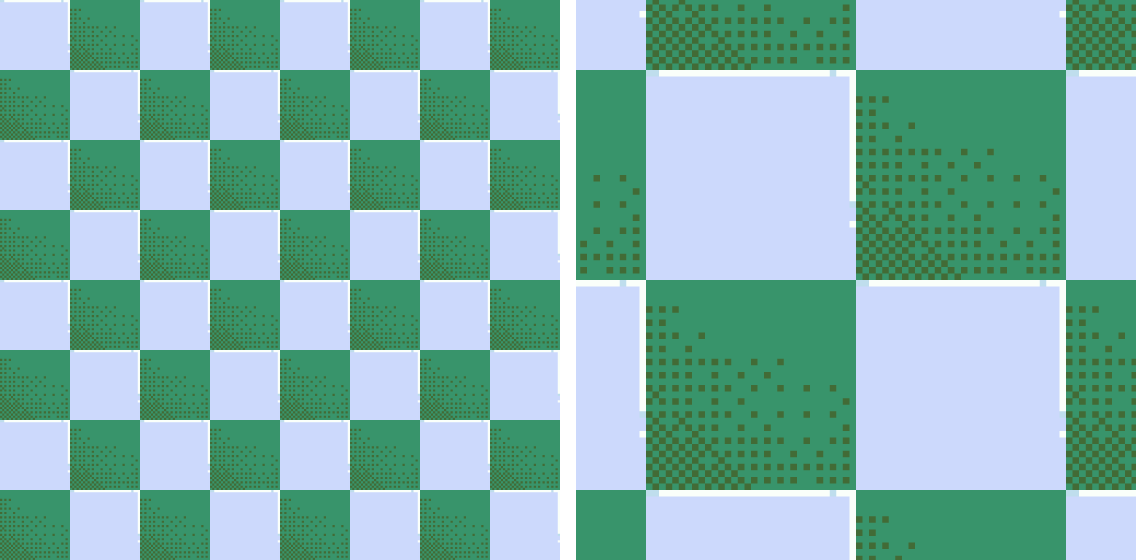
Left: the whole. Right: its middle third, enlarged.
This pattern is drawn by a WebGL 1 fragment shader. Its source:

```glsl
precision mediump float;
// An 8 by 8 checkerboard of low-resolution tiles, 32 texels on a side.
// Green tiles carry a brown shadow made by 4x4 ordered dithering of a density
// field; pale blue tiles carry a broken white highlight on the top and right.

uniform vec2 u_resolution;

const float TILES = 8.0;
const float TEXELS = 32.0;
const int SUBSAMPLES = 4;

const vec3 GREEN = vec3(0.22, 0.58, 0.42);
const vec3 BROWN = vec3(0.26, 0.42, 0.21);
const vec3 BLUE = vec3(0.80, 0.85, 0.99);
const vec3 PALE = vec3(0.75, 0.87, 0.93);
const vec3 WHITE = vec3(0.98, 1.0, 0.98);

// 1 where lo <= v <= hi
float within(float v, float lo, float hi) {
  return step(lo, v) * step(v, hi);
}

// Soft round bump with separate radii
float bump(vec2 p, vec2 center, vec2 radius) {
  vec2 d = (p - center) / radius;
  return exp(-dot(d, d));
}

// Ordered dither ranks: 0..3 for a 2x2 cell, 0..15 for a 4x4 cell
float bayer2(vec2 bits) {
  return mod(2.0 * bits.x + 3.0 * bits.y, 4.0);
}

float bayer4(vec2 texel) {
  vec2 fine = mod(texel, 2.0);
  vec2 coarse = floor(mod(texel, 4.0) / 2.0);
  return 4.0 * bayer2(fine) + bayer2(coarse);
}

// Shadow density, heaviest at the lower left; texel.y counts downward
float shadowDensity(vec2 texel) {
  float depth = texel.y - 15.0 - 0.8 * texel.x;
  float ramp = max(0.25 + depth * (depth > 0.0 ? 0.04 : 0.016), 0.0);
  float bandOffset = (texel.y - 11.0 - 0.18 * texel.x) / 3.0;
  float band = 0.1 * exp(-bandOffset * bandOffset);
  float upperLeft = 0.18 * bump(texel, vec2(1.0, 5.0), vec2(3.0));
  float lowerRight = 0.2 * bump(texel, vec2(31.0, 27.0), vec2(5.0, 6.0));
  return min(ramp + band + upperLeft + lowerRight, 0.5);
}

vec3 greenTile(vec2 texel) {
  float threshold = (bayer4(texel) + 0.5) / 16.0;
  return mix(GREEN, BROWN, step(threshold, shadowDensity(texel)));
}

vec3 blueTile(vec2 texel) {
  float top = within(texel.y, -0.5, 0.5);
  float right = within(texel.x, 30.5, 31.5);
  float column28 = within(texel.x, 27.5, 28.5);

  // Highlight with its gaps
  float topLine = top * step(1.5, texel.x);
  float rightLine = right * max(step(texel.y, 19.5), within(texel.y, 22.5, 23.5));
  vec3 color = mix(BLUE, WHITE, max(topLine, rightLine));

  // Faded texels where the highlight breaks
  float faded = top * max(step(texel.x, 1.5), column28);
  faded = max(faded, right * within(texel.y, 19.5, 20.5));
  return mix(color, PALE, faded);
}

vec3 board(vec2 uv) {
  vec2 p = uv * TILES;
  vec2 tile = floor(p);
  vec2 texel = floor(fract(p) * TEXELS);
  texel.y = TEXELS - 1.0 - texel.y;
  float odd = mod(tile.x + tile.y, 2.0);
  return odd < 0.5 ? greenTile(texel) : blueTile(texel);
}

void main() {
  // Average a grid of samples inside the pixel to smooth the edges
  vec2 corner = gl_FragCoord.xy - 0.5;
  vec3 sum = vec3(0.0);
  for (int j = 0; j < SUBSAMPLES; j++) {
    for (int i = 0; i < SUBSAMPLES; i++) {
      vec2 offset = (vec2(float(i), float(j)) + 0.5) / float(SUBSAMPLES);
      sum += board((corner + offset) / u_resolution);
    }
  }
  gl_FragColor = vec4(sum / float(SUBSAMPLES * SUBSAMPLES), 1.0);
}
```
